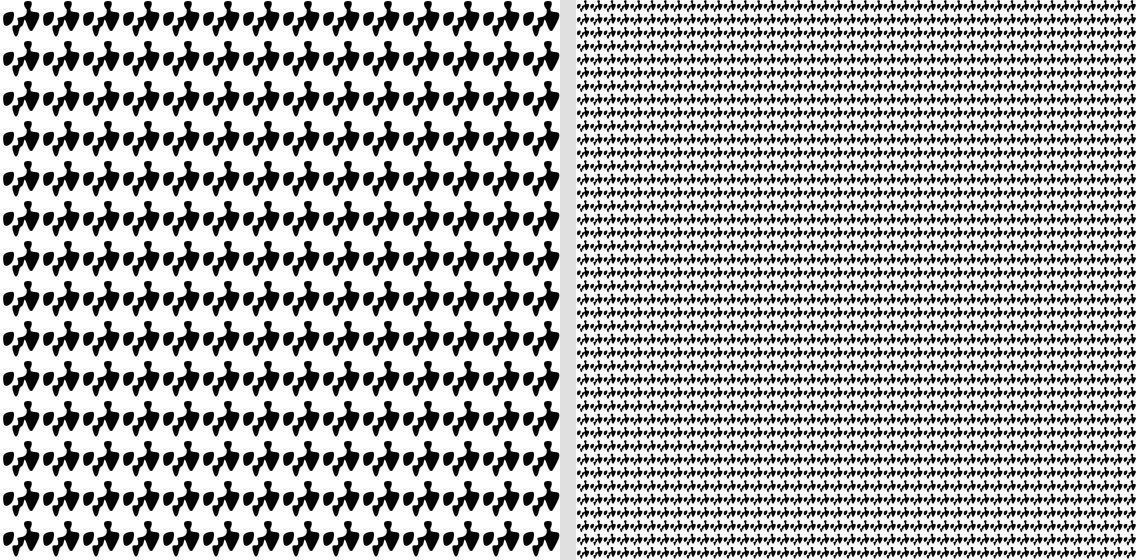
Left, the tile; right, the same tile 3 across and 3 down.
Reproduce this pattern procedurally as a WebGL 2 fragment shader.

```glsl
#version 300 es
precision highp float;
// Draws a grid of identical black splinter blobs, each with a small pebble at its left, on white.

uniform vec2 u_resolution;
out vec4 outColor;

const float REPEATS = 14.0;      // cells across and down
const float EDGE_PIXELS = 1.1;   // width of the smoothed edge
const int BEND_STEPS = 4;        // straight pieces per curved bend
const vec3 PAPER = vec3(1.0);
const vec3 INK = vec3(0.005);

// Control points of the closed curves, in cell units.
const int SPLINTER_COUNT = 24;
const vec2 SPLINTER[SPLINTER_COUNT] = vec2[](
  vec2(0.60, 0.97), vec2(0.785, 0.98), vec2(0.80, 0.88), vec2(0.75, 0.775),
  vec2(0.785, 0.70), vec2(0.97, 0.70), vec2(0.99, 0.58), vec2(0.915, 0.42),
  vec2(0.82, 0.24), vec2(0.76, 0.215), vec2(0.70, 0.31), vec2(0.615, 0.565),
  vec2(0.58, 0.36), vec2(0.495, 0.325), vec2(0.445, 0.105), vec2(0.37, 0.08),
  vec2(0.30, 0.30), vec2(0.325, 0.375), vec2(0.455, 0.36), vec2(0.455, 0.46),
  vec2(0.42, 0.565), vec2(0.625, 0.58), vec2(0.69, 0.74), vec2(0.60, 0.845));

const int PEBBLE_COUNT = 6;
const vec2 PEBBLE[PEBBLE_COUNT] = vec2[](
  vec2(0.09, 0.665), vec2(0.335, 0.725), vec2(0.36, 0.615),
  vec2(0.30, 0.41), vec2(0.115, 0.325), vec2(0.07, 0.505));

// Nearest squared distance so far, and the inside (-1) or outside (+1) sign.
struct Outline { float dist2; float side; };

void addSegment(inout Outline o, vec2 p, vec2 a, vec2 b) {
  vec2 edge = b - a;
  vec2 rel = p - a;
  vec2 gap = rel - edge * clamp(dot(rel, edge) / dot(edge, edge), 0.0, 1.0);
  o.dist2 = min(o.dist2, dot(gap, gap));
  // Flip the sign when a ray to the right crosses this segment.
  if ((a.y > p.y) != (b.y > p.y) && rel.x < edge.x * rel.y / edge.y) o.side = -o.side;
}

// Quadratic bend around a control point, joining the midpoints of its two sides.
void addBend(inout Outline o, vec2 p, vec2 before, vec2 control, vec2 after) {
  vec2 start = 0.5 * (before + control);
  vec2 end = 0.5 * (control + after);
  vec2 last = start;
  for (int i = 1; i <= BEND_STEPS; i++) {
    float t = float(i) / float(BEND_STEPS);
    vec2 next = mix(mix(start, control, t), mix(control, end, t), t);
    if (i == BEND_STEPS) next = end;
    addSegment(o, p, last, next);
    last = next;
  }
}

float motifDistance(vec2 p) {
  Outline o = Outline(4.0, 1.0);
  for (int i = 0; i < SPLINTER_COUNT; i++) {
    addBend(o, p, SPLINTER[i], SPLINTER[(i + 1) % SPLINTER_COUNT],
            SPLINTER[(i + 2) % SPLINTER_COUNT]);
  }
  for (int i = 0; i < PEBBLE_COUNT; i++) {
    addBend(o, p, PEBBLE[i], PEBBLE[(i + 1) % PEBBLE_COUNT],
            PEBBLE[(i + 2) % PEBBLE_COUNT]);
  }
  return o.side * sqrt(o.dist2);
}

void main() {
  // A whole number of cells keeps the canvas tileable.
  vec2 cell = fract(gl_FragCoord.xy / u_resolution * REPEATS);
  float softness = EDGE_PIXELS * REPEATS / min(u_resolution.x, u_resolution.y);
  float ink = clamp(0.5 - motifDistance(cell) / softness, 0.0, 1.0);
  outColor = vec4(mix(PAPER, INK, ink), 1.0);
}
```
